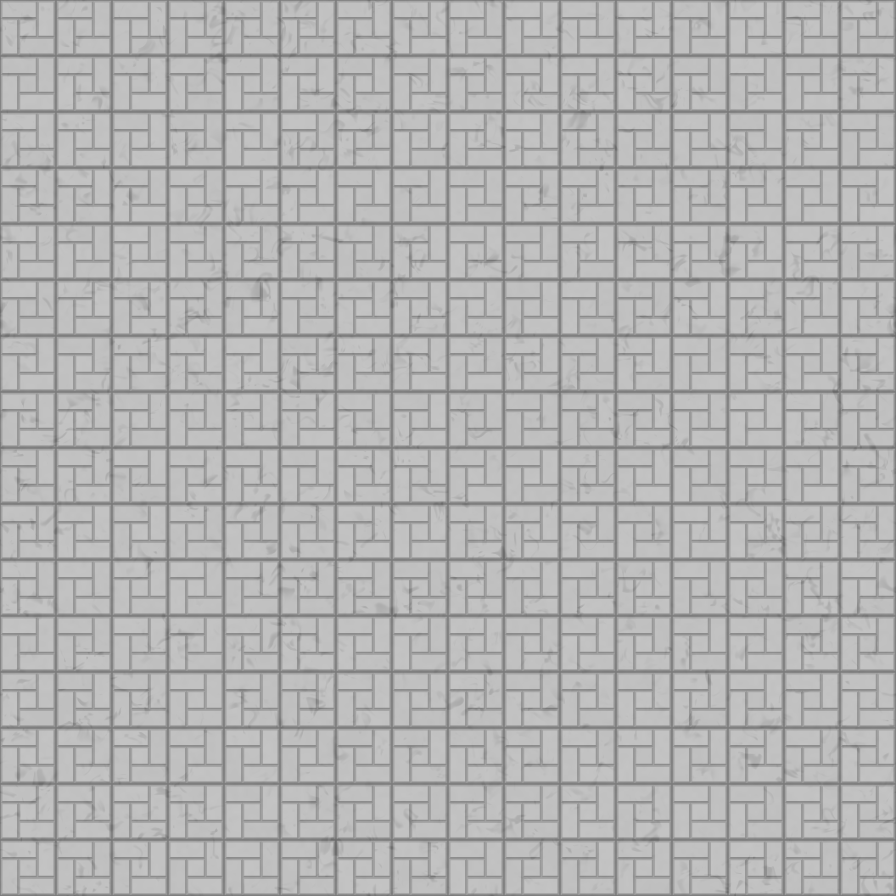
This pattern is drawn by a WebGL 1 fragment shader. Its source:

```glsl
precision highp float;
uniform vec2 u_resolution;

#define REPEATS 16.0        // pinwheel blocks across and down
#define SEAM 0.045          // half width of the block seam, in thirds of a block
#define BEVEL 0.088         // bevel width, in thirds of a block
#define FACE_TONE 0.757
#define SEAM_TONE 0.48
#define BEVEL_TOP 0.65
#define BEVEL_LEFT 0.64
#define BEVEL_RIGHT 0.59
#define BEVEL_BOTTOM 0.55
#define STAIN 0.085         // darkness of the worn spots
#define BRICK_VARIATION 0.012
#define SAMPLES 4           // antialiasing samples per axis

float hash(vec2 p) {
  vec3 q = fract(vec3(p.xyx) * 0.1031);
  q += dot(q, q.yzx + 33.33);
  return fract((q.x + q.y) * q.z);
}

// Value noise that wraps after a whole number of lattice cells.
float wrapNoise(vec2 uv, vec2 period, float seed) {
  vec2 p = uv * period;
  vec2 i = floor(p);
  vec2 f = fract(p);
  f = f * f * (3.0 - 2.0 * f);
  vec2 a = mod(i, period);
  vec2 b = mod(i + 1.0, period);
  return mix(mix(hash(a + seed), hash(vec2(b.x, a.y) + seed), f.x),
             mix(hash(vec2(a.x, b.y) + seed), hash(b + seed), f.x), f.y);
}

// Bounds (left, bottom, right, top) of the pinwheel brick holding p in [0, 3].
vec4 brickBounds(vec2 p) {
  if (p.y >= 2.0 && p.x < 2.0) return vec4(0.0, 2.0, 2.0, 3.0);
  if (p.x >= 2.0 && p.y >= 1.0) return vec4(2.0, 1.0, 3.0, 3.0);
  if (p.y < 1.0 && p.x >= 1.0) return vec4(1.0, 0.0, 3.0, 1.0);
  if (p.x < 1.0) return vec4(0.0, 0.0, 1.0, 2.0);
  return vec4(1.0, 1.0, 2.0, 2.0);
}

// Mottled wear: fine spots gathered into loose patches.
float wear(vec2 uv) {
  vec2 warp = vec2(wrapNoise(uv, vec2(64.0), 11.0),
                   wrapNoise(uv, vec2(64.0), 47.0)) - 0.5;
  vec2 p = uv + warp * 0.018;
  float grain = 0.6 * wrapNoise(p, vec2(112.0), 5.0)
              + 0.4 * wrapNoise(p, vec2(230.0), 83.0);
  float patches = smoothstep(0.25, 0.85, wrapNoise(uv, vec2(37.0), 29.0));
  return smoothstep(0.56, 0.88, grain) * patches;
}

float pavingTone(vec2 uv) {
  vec2 grid = uv * REPEATS;
  vec2 block = mod(floor(grid), REPEATS);
  vec2 p = fract(grid) * 3.0;
  vec4 bounds = brickBounds(p);

  // Inset the outer sides to leave the seam around each block.
  vec2 low = p - max(bounds.xy, vec2(SEAM));
  vec2 high = min(bounds.zw, vec2(3.0 - SEAM)) - p;
  float edge = min(min(low.x, low.y), min(high.x, high.y));
  if (edge < 0.0) return SEAM_TONE;

  // The nearest side decides the bevel tone, giving mitred corners.
  if (edge < BEVEL) {
    if (edge == high.y) return BEVEL_TOP;
    if (edge == low.x) return BEVEL_LEFT;
    if (edge == high.x) return BEVEL_RIGHT;
    return BEVEL_BOTTOM;
  }
  float brickSeed = hash(block * 3.0 + bounds.xy + 0.5);
  return FACE_TONE + BRICK_VARIATION * (brickSeed - 0.5);
}

void main() {
  // Average the sharp brick edges over the pixel.
  float tone = 0.0;
  for (int y = 0; y < SAMPLES; y++) {
    for (int x = 0; x < SAMPLES; x++) {
      vec2 offset = (vec2(float(x), float(y)) + 0.5) / float(SAMPLES) - 0.5;
      tone += pavingTone((gl_FragCoord.xy + offset) / u_resolution);
    }
  }
  tone /= float(SAMPLES * SAMPLES);

  // Wear and a faint overall grain.
  vec2 uv = gl_FragCoord.xy / u_resolution;
  tone -= STAIN * wear(uv);
  tone += 0.012 * (wrapNoise(uv, vec2(160.0), 61.0) - 0.5);
  gl_FragColor = vec4(vec3(tone), 1.0);
}
```
